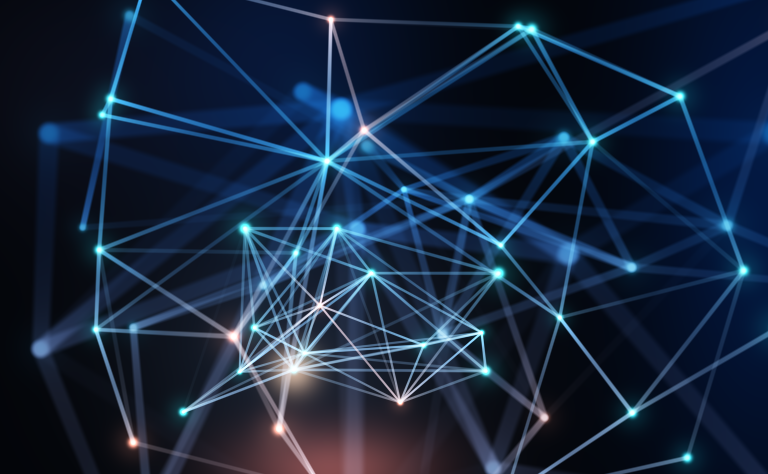
Give the GLSL for this background, as a Shadertoy shader.

```glsl
#define MAX_NODES 26
#define NODE_RADIUS 0.0088
#define MARGIN 0.20
#define CLUSTER vec2(0.62, 0.22)
#define EMBER vec2(0.70, 0.01)
#define FAR_HUB vec2(0.72, 0.77)
#define MID_HUB vec2(0.99, 0.58)
#define BEAM_BLUE vec3(0.05, 0.29, 0.70)
#define LINE_CYAN vec3(0.26, 0.72, 0.92)
#define LINE_ROSE vec3(0.68, 0.56, 0.58)
#define NODE_CYAN vec3(0.10, 0.85, 0.90)
#define NODE_WARM vec3(1.00, 0.56, 0.45)

float hash(vec2 p) {
    return fract(sin(dot(p, vec2(127.1, 311.7))) * 43758.5453);
}

vec3 screenBlend(vec3 base, vec3 light) {
    return base + clamp(light, 0.0, 1.0) * (1.0 - base);
}

vec3 glow(vec2 p, vec2 center, vec2 radius, vec3 tint) {
    vec2 d = (p - center) / radius;
    return tint * exp(-dot(d, d));
}

// Returns position (xy), warmth (z) and defocus (w) of one node
vec4 makeNode(int index, float seed, float aspect, float gather) {
    float id = float(index);
    vec2 start = vec2(hash(vec2(seed, 1.7)), hash(vec2(seed, 5.3)));
    vec2 jitter = vec2(hash(vec2(id, seed)), hash(vec2(seed, id + 9.0))) - 0.5;
    vec2 pos = fract(start + id * vec2(0.7549, 0.5698)) + 0.16 * jitter;
    pos = pos * (vec2(aspect, 1.0) + 2.0 * MARGIN) - MARGIN;
    pos = mix(pos, CLUSTER, gather);
    vec2 toEmber = pos - EMBER;
    float warmChance = 0.08 + 0.45 * exp(-8.0 * dot(toEmber, toEmber));
    float warmth = step(hash(vec2(id + 3.0, seed + 7.0)), warmChance);
    return vec4(pos, warmth, mix(0.6, 1.4, hash(vec2(id + 20.0, seed))));
}

// One depth of the web: beams between near nodes, then the nodes
void drawNetwork(inout vec3 color, vec2 p, float aspect, int count, float seed,
                 vec2 hub, float gather, float reach, float width, float gain, float focus) {
    float pixel = 1.0 / iResolution.y;
    vec4 nodes[MAX_NODES];
    for (int i = 0; i < MAX_NODES; i++) {
        if (i >= count) break;
        nodes[i] = makeNode(i, seed, aspect, gather);
    }
    nodes[0] = vec4(hub, 0.0, 1.0);

    for (int i = 0; i < MAX_NODES; i++) {
        if (i >= count) break;
        vec4 a = nodes[i];
        float span = i == 0 ? reach * 1.5 : reach;
        for (int j = i + 1; j < MAX_NODES; j++) {
            if (j >= count) break;
            vec4 b = nodes[j];
            vec2 ab = b.xy - a.xy;
            float len = length(ab);
            if (len > span || len < 0.001) continue;
            float along = clamp(dot(p - a.xy, ab) / (len * len), 0.0, 1.0);
            float dist = length(p - a.xy - ab * along);
            float defocus = mix(a.w, b.w, along);
            float halfWidth = width * defocus;
            if (dist > halfWidth + pixel) continue;
            float pick = hash(vec2(float(i) + seed, float(j) * 1.37));
            if (i > 0 && pick > 0.76) continue;

            float beam = 1.0 - smoothstep(halfWidth * 0.45, halfWidth + pixel, dist);
            float nearEnd = exp(-8.0 * len * min(along, 1.0 - along));
            float fade = 1.0 - smoothstep(span * 0.85, span, len);
            vec3 cool = mix(BEAM_BLUE, LINE_CYAN, focus * (0.4 + 0.6 * nearEnd));
            float rose = max(0.9 * mix(a.z, b.z, along), 0.5 * (1.0 - smoothstep(0.1, 0.7, p.y)));
            vec3 tint = mix(cool, LINE_ROSE, rose);
            float strength = gain * (0.55 + 0.55 * nearEnd) * (0.55 + 0.8 * pick) / defocus;
            color = screenBlend(color, tint * beam * fade * strength);
        }
    }

    for (int i = 0; i < MAX_NODES; i++) {
        if (i >= count) break;
        vec4 node = nodes[i];
        float radius = (NODE_RADIUS + 0.4 * width) * node.w;
        float d = length(p - node.xy) / radius;
        if (d > 9.0) continue;
        vec3 tint = mix(mix(BEAM_BLUE, NODE_CYAN, 0.4 + 0.6 * focus), NODE_WARM, node.z);
        float core = exp(-d * d * d) + 0.20 * exp(-d * d / 10.0);
        vec3 heart = vec3(0.65 * focus * exp(-2.5 * d * d));
        color = screenBlend(color, (tint * core + heart) * mix(0.25, 1.0, focus));
    }
}

void mainImage(out vec4 fragColor, in vec2 fragCoord) {
    vec2 p = fragCoord / iResolution.y;
    float aspect = iResolution.x / iResolution.y;

    // Dark space with blue, grey and ember haze
    vec3 color = vec3(0.010, 0.016, 0.032);
    color += glow(p, vec2(0.60, 0.88), vec2(0.30, 0.34), vec3(0.015, 0.07, 0.18));
    color += glow(p, vec2(aspect, 0.62), vec2(0.27, 0.70), vec3(0.0, 0.075, 0.22));
    color += glow(p, vec2(0.64, 0.26), vec2(0.36, 0.30), vec3(0.085, 0.11, 0.15));
    color += glow(p, vec2(0.15, 0.80), vec2(0.30, 0.28), vec3(0.03, 0.032, 0.055));
    color = screenBlend(color, glow(p, EMBER, vec2(0.20, 0.09), vec3(0.50, 0.25, 0.23)));

    // Out-of-focus beams, middle distance, sharp front, fine bright cluster
    drawNetwork(color, p, aspect, 12, 4.0, FAR_HUB, 0.0, 0.82, 0.027, 0.30, 0.0);
    drawNetwork(color, p, aspect, 18, 11.0, MID_HUB, 0.05, 0.58, 0.0095, 0.52, 0.25);
    drawNetwork(color, p, aspect, 26, 23.0, vec2(0.69, 0.66), 0.14, 0.44, 0.0044, 0.90, 0.85);
    drawNetwork(color, p, aspect, 14, 37.0, CLUSTER, 0.66, 0.42, 0.0024, 0.90, 1.0);

    // Hot light at the heart of the cluster
    color = screenBlend(color, glow(p, CLUSTER, vec2(0.05), vec3(0.80, 0.60, 0.46)));
    fragColor = vec4(color, 1.0);
}
```
